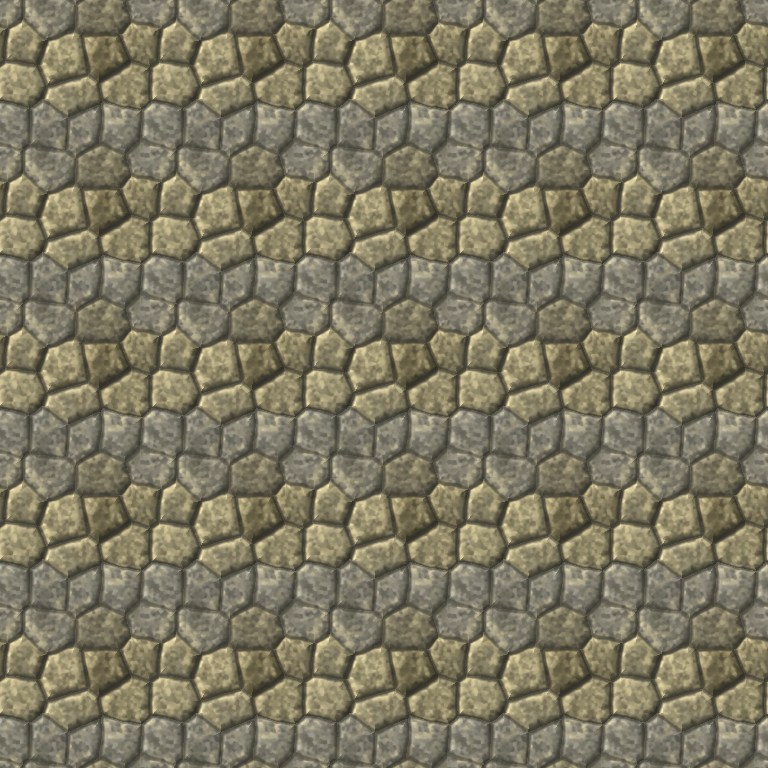
Reproduce this texture procedurally as a three.js fragment shader.

```glsl
varying vec2 vUv;

const float TAU = 6.28318;

vec2 hash2(vec2 c) {
  return fract(sin(vec2(dot(c, vec2(127.1, 311.7)), dot(c, vec2(269.5, 183.3)))) * 43758.5);
}

// Shortest offset on the repeating tile
vec2 wrap(vec2 d) {
  return fract(d + 0.5) - 0.5;
}

// Soft cellular noise that wraps after a whole number of cells
float mottle(vec2 p, float cells) {
  p *= cells;
  float total = 0.0, weight = 0.0;
  for (float y = -1.0; y <= 1.0; y++) {
    for (float x = -1.0; x <= 1.0; x++) {
      vec2 cell = floor(p) + vec2(x, y);
      vec2 h = hash2(mod(cell, cells));
      vec2 d = cell + h - p;
      float w = exp(-5.0 * dot(d, d));
      total += w * fract(h.x * 7.3 + h.y * 3.1);
      weight += w;
    }
  }
  return total / weight;
}

// Rows alternate between four and three stones
float stonesInRow(float row) {
  return 4.0 - mod(row, 2.0);
}

vec2 stoneSite(float row, float k) {
  float u = (k + fract(0.2 + 0.27 * row)) / stonesInRow(row);
  u -= 0.03 * sin(TAU * u) * (row < 0.5 ? -1.0 : 1.0) + 0.015 * min(row, 1.0);
  float v = (row + 0.67) / 4.0 + 0.028 * row * (3.3 - row) * cos(TAU * u);
  return vec2(u, v);
}

void main() {
  vec2 tile = fract(vUv * 5.0);
  float broad = mottle(tile, 8.0);
  float medium = mottle(tile, 21.0);
  float grit = mottle(tile, 47.0);

  // Uneven stone outlines
  vec2 p = tile + 0.006 * sin(TAU * (tile.yx * vec2(3.0, 2.0) + vec2(0.1, 0.6)));
  p += 0.014 * (vec2(broad, medium) - 0.5);

  // Nearest stone
  vec2 site = vec2(0.0), toSite = vec2(1.0);
  for (float row = 0.0; row < 4.0; row++) {
    for (float k = 0.0; k < 4.0; k++) {
      if (k >= stonesInRow(row)) continue;
      vec2 s = stoneSite(row, k);
      vec2 d = wrap(s - p);
      if (dot(d, d) < dot(toSite, toSite)) {
        toSite = d;
        site = s;
      }
    }
  }

  // Distance and direction to the nearest joint
  float edge = 1.0;
  vec2 outward = vec2(0.0);
  for (float row = 0.0; row < 4.0; row++) {
    for (float k = 0.0; k < 4.0; k++) {
      if (k >= stonesInRow(row)) continue;
      vec2 d = wrap(stoneSite(row, k) - p);
      vec2 gap = d - toSite;
      if (dot(gap, gap) < 0.0001) continue;
      vec2 n = normalize(gap);
      float dist = dot(0.5 * (d + toSite), n);
      if (dist < edge) {
        edge = dist;
        outward = n;
      }
    }
  }

  // Stone colour: grey band, tan band and a brown group
  vec2 random = hash2(floor(site * 97.0));
  float greyness = smoothstep(-0.5, 0.9, cos(TAU * (site.y - 0.06)));
  vec2 fromBrown = wrap(site - vec2(0.69, 0.73));
  float brownness = exp(-18.0 * dot(fromBrown, fromBrown));
  vec3 color = mix(vec3(0.60, 0.565, 0.435), vec3(0.555, 0.54, 0.485), greyness);
  color = mix(color, vec3(0.43, 0.395, 0.28), brownness * 0.9);
  color *= 0.95 + 0.1 * random.x;
  color *= 1.0 + dot(toSite, random - vec2(0.2, 0.8)) * 0.9;

  // Stains, pale lichen and grain
  float stain = smoothstep(0.5, 0.75, broad * 0.6 + medium * 0.4);
  float lichen = smoothstep(0.54, 0.72, medium * 0.5 + (1.0 - broad) * 0.5);
  color = mix(color, vec3(0.37, 0.36, 0.30), stain * 0.5);
  color = mix(color, vec3(0.69, 0.65, 0.50), lichen * 0.4);
  color *= 1.0 + 0.22 * (medium - 0.5) + 0.4 * (grit - 0.5);

  // Narrow bevel lit from the upper left
  float bevel = 1.0 - smoothstep(0.025, 0.06, edge);
  float light = dot(outward, vec2(-0.8, 0.6));
  color *= 1.0 + bevel * light * mix(0.36, 0.24, greyness);

  // Joints, deepest where they face the light
  float depth = mix(0.5, 0.95, abs(light)) * mix(1.0, 0.8, greyness);
  float width = 0.015 + 0.007 * abs(light) + 0.012 * (broad - 0.5);
  float joint = 1.0 - smoothstep(width * 0.3, width * 1.4, edge);
  vec3 jointColor = vec3(0.23, 0.22, 0.185) * (0.8 + 0.4 * medium);
  color = mix(color, jointColor, joint * depth);

  gl_FragColor = vec4(color, 1.0);
}
```
